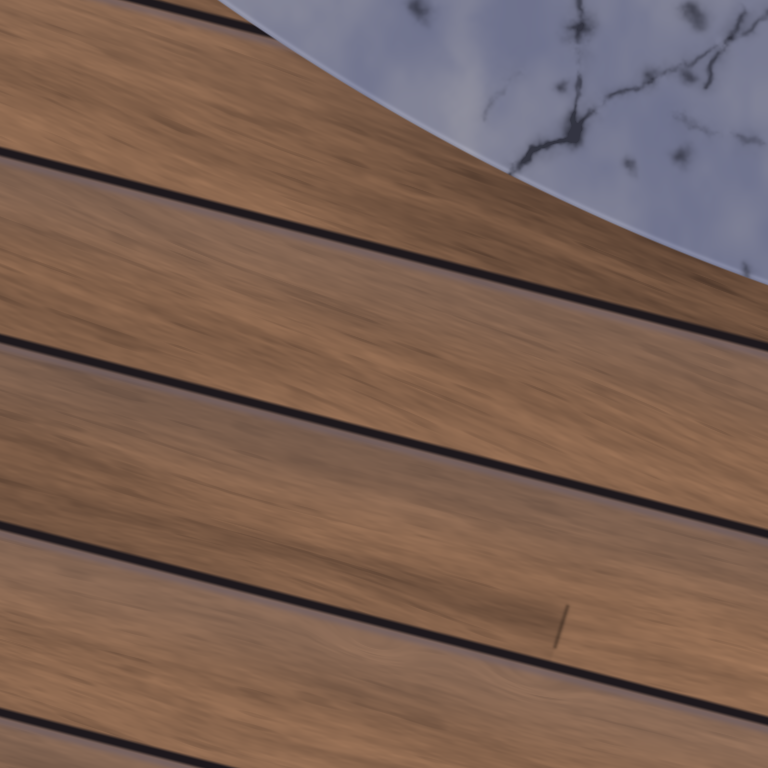
Give the GLSL for this texture, as a WebGL 2 fragment shader.

```glsl
#version 300 es
precision highp float;
// Slanted wooden deck boards with the rim of a round veined marble top in the upper right.

#define SLOPE 0.255
#define PITCH 0.2435
#define FIRST_GAP 0.803
#define GAP_HALF 0.0058
#define DISC_CENTER vec2(1.999, 3.433)
#define DISC_RADIUS 2.977
#define GRAIN 0.62
#define VEIN_WARP 0.022

uniform vec2 u_resolution;
out vec4 fragColor;

const vec3 WOOD_DARK = vec3(0.31, 0.225, 0.175);
const vec3 WOOD_LIGHT = vec3(0.665, 0.495, 0.375);
const vec3 WOOD_GREY = vec3(0.47, 0.395, 0.365);
const vec3 GAP_COLOR = vec3(0.115, 0.095, 0.11);
const vec3 BEVEL_COLOR = vec3(0.43, 0.37, 0.39);
const vec3 MARBLE_BLUE = vec3(0.43, 0.445, 0.55);
const vec3 MARBLE_PALE = vec3(0.56, 0.56, 0.615);
const vec3 VEIN_COLOR = vec3(0.17, 0.175, 0.22);

// Board tones from the bottom one up
const float BOARD_TONE[6] = float[](0.60, 0.65, 0.47, 0.57, 0.55, 0.50);
// Swirls in the grain: position
const vec2 KNOTS[2] = vec2[](vec2(0.482, 0.16), vec2(0.69, 0.115));
// Marble veins: start, end
const vec4 VEINS[7] = vec4[](
  vec4(0.665, 0.775, 0.745, 0.835), vec4(0.745, 0.835, 0.850, 0.900),
  vec4(0.850, 0.900, 1.020, 0.995), vec4(0.745, 0.835, 0.765, 1.020),
  vec4(0.880, 0.850, 1.000, 0.805), vec4(0.920, 0.890, 0.965, 0.990),
  vec4(0.630, 0.850, 0.670, 0.920));
const float VEIN_STRENGTH[7] = float[](0.8, 0.6, 0.4, 0.55, 0.3, 0.55, 0.2);
// Marble flecks: position, radius
const vec3 FLECKS[10] = vec3[](
  vec3(0.745, 0.835, 0.016), vec3(0.901, 0.980, 0.014), vec3(0.845, 0.902, 0.014),
  vec3(0.898, 0.909, 0.011), vec3(0.974, 0.646, 0.010), vec3(0.814, 0.781, 0.009),
  vec3(0.888, 0.802, 0.014), vec3(0.723, 0.896, 0.009), vec3(0.550, 0.985, 0.014),
  vec3(0.765, 0.960, 0.013));

float hash(vec2 p) {
  vec3 q = fract(vec3(p.xyx) * 0.1031);
  q += dot(q, q.yzx + 33.33);
  return fract((q.x + q.y) * q.z);
}

float noise(vec2 p) {
  vec2 i = floor(p), f = fract(p);
  f = f * f * (3.0 - 2.0 * f);
  return mix(mix(hash(i), hash(i + vec2(1, 0)), f.x),
             mix(hash(i + vec2(0, 1)), hash(i + vec2(1, 1)), f.x), f.y);
}

float fbm(vec2 p) {
  float sum = 0.0, amp = 0.5;
  for (int i = 0; i < 4; i++) {
    sum += amp * noise(p);
    p = p * 2.03 + 17.3;
    amp *= 0.5;
  }
  return sum;
}

float segmentDist(vec2 p, vec2 a, vec2 b) {
  vec2 ab = b - a;
  return length(p - a - ab * clamp(dot(p - a, ab) / dot(ab, ab), 0.0, 1.0));
}

float bump(float x, float width) { return exp(-x * x / (width * width)); }

vec3 wood(vec2 uv, float discDist) {
  float s = uv.y + SLOPE * uv.x;
  float t = (s - FIRST_GAP) / PITCH;
  float id = floor(t), f = t - id;
  int board = clamp(int(id) + 4, 0, 5);

  // Grain runs along the boards, tilted more on the upper two
  float across = s + (board > 2 ? 0.11 : 0.025) * uv.x;
  across += 0.022 * (noise(vec2(uv.x * 3.0, s * 9.0 + id * 7.0)) - 0.5);
  float swirl = 0.0;
  for (int i = 0; i < 2; i++) {
    vec2 d = uv - KNOTS[i];
    d.y += SLOPE * d.x;
    swirl += exp(-dot(d * vec2(18, 45), d * vec2(18, 45)));
  }
  across += 0.025 * swirl;
  vec2 g = vec2(uv.x, across) + id * vec2(3.7, 5.1);
  float grain = 0.34 * (noise(g * vec2(3, 38)) - 0.5) + 0.28 * (noise(g * vec2(8, 95)) - 0.5)
              + 0.22 * (noise(g * vec2(20, 200)) - 0.5) + 0.16 * (noise(g * vec2(60, 330)) - 0.5);
  float pores = smoothstep(0.72, 0.95, noise(g * vec2(13, 150) + 40.0));

  // Broad light and dark areas of each board
  float tone = BOARD_TONE[board] + GRAIN * grain - 0.13 * pores + 0.12 * swirl;
  tone += 0.12 * (noise(g * vec2(2, 14) + 9.0) - 0.5);
  float joint = smoothstep(-0.003, 0.003, uv.x - 0.731 - 0.3 * (uv.y - 0.185));
  if (board == 4) tone += 0.10 - 0.30 * smoothstep(0.2, 0.85, uv.x);
  if (board == 3) tone += 0.10 * bump(f - 0.12, 0.2) * smoothstep(0.1, 0.6, uv.x);
  if (board == 2) {
    tone += 0.14 * smoothstep(0.1, 0.8, uv.x) - 0.17 * bump(f - 0.21, 0.11) * (1.0 - joint);
    tone += 0.07 * joint * (1.0 - smoothstep(0.30, 0.38, f));
  }
  tone -= 0.12 * exp(-max(discDist, 0.0) / 0.025);
  vec3 col = mix(WOOD_DARK, WOOD_LIGHT, clamp(tone, 0.0, 1.0));
  col = mix(col, WOOD_GREY, 0.35 * smoothstep(0.35, 0.95, f) * (board > 3 ? 0.3 : 1.0));

  // End joint, then dark gaps with a cool bevel below each
  float crack = segmentDist(uv, vec2(0.739, 0.21), vec2(0.723, 0.158));
  col *= 1.0 - 0.3 * bump(crack, 0.003);
  float gap = (fract(t + 0.5) - 0.5) * PITCH;
  col = mix(col, BEVEL_COLOR, 0.65 * bump(gap + 0.011, 0.006));
  float soft = max(0.003, 1.0 / u_resolution.y);
  return mix(GAP_COLOR, col, smoothstep(GAP_HALF - soft, GAP_HALF + soft, abs(gap)));
}

vec3 marble(vec2 uv) {
  vec2 warp = vec2(fbm(uv * 22.0), fbm(uv * 22.0 + 50.0)) - 0.47;
  vec2 p = uv + VEIN_WARP * 2.0 * warp;
  float cloud = smoothstep(0.25, 0.75, fbm(uv * vec2(9, 6) + 3.0));
  float pale = 0.55 * cloud + 0.45 * bump(p.x - 0.605, 0.03) + 0.35 * bump(p.x - 0.36, 0.12);
  pale += 0.3 * smoothstep(0.85, 1.0, uv.x) * smoothstep(0.75, 0.95, uv.y);
  vec3 col = mix(MARBLE_BLUE, MARBLE_PALE, clamp(pale, 0.0, 1.0));

  // Broken veins with a soft halo, and scattered flecks
  float broken = smoothstep(0.2, 0.65, fbm(uv * 35.0 + 8.0));
  float ink = 0.0;
  for (int i = 0; i < 7; i++) {
    float d = segmentDist(p, VEINS[i].xy, VEINS[i].zw);
    ink += VEIN_STRENGTH[i] * broken * (bump(d, 0.0045) + 0.3 * bump(d, 0.014));
  }
  for (int i = 0; i < 10; i++)
    ink += 0.7 * (0.4 + 0.6 * broken) * bump(length(p - FLECKS[i].xy), FLECKS[i].z);
  return mix(col, VEIN_COLOR, min(ink, 0.9));
}

void main() {
  vec2 uv = gl_FragCoord.xy / u_resolution;
  float discDist = length(uv - DISC_CENTER) - DISC_RADIUS;
  float soft = max(0.0015, 1.0 / u_resolution.y);
  vec3 top = marble(uv) + 0.07 * bump(discDist + 0.004, 0.003);
  vec3 col = mix(top, wood(uv, discDist), smoothstep(-soft, soft, discDist));
  fragColor = vec4(col, 1.0);
}
```
